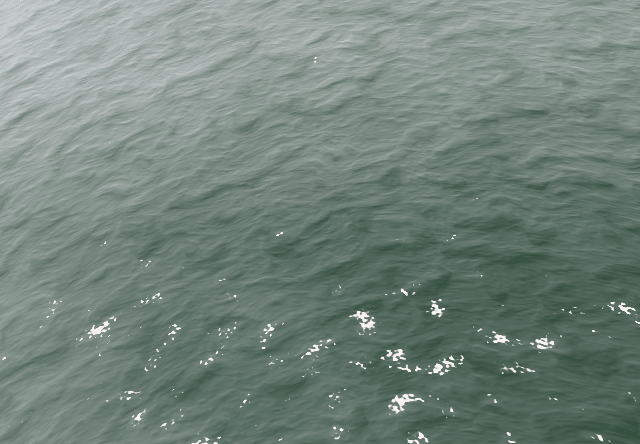
This texture is drawn by a Shadertoy shader. Its source:

```glsl
// Choppy green sea under a pale sky: curved, foreshortened wave trains are
// shaded by the slope of layered gradient noise, hazier toward the top left,
// with clusters of broken sun glints scattered over the nearer water.

const vec3 DEEP_GREEN  = vec3(0.27, 0.365, 0.31);
const vec3 SKY_GRAY    = vec3(0.73, 0.755, 0.755);
const vec3 GLINT_WHITE = vec3(0.97, 0.95, 0.94);

const vec2  WAVE_SCALE    = vec2(7.5, 16.0);    // along and across the crests
const vec2  CLUSTER_SCALE = vec2(10.0, 21.0);
const vec2  SPECK_SCALE   = vec2(75.0, 115.0);
const float CREST_TILT    = 0.75;
const float CREST_BEND    = 0.24;
const float FORESHORTEN   = 0.5;
const float WAVE_CONTRAST = 0.088;
const float FACET_CONTRAST = 0.085;
const float SWELL_CONTRAST = 0.17;
const float SLOPE_STEP    = 0.05;
const float CREST_SHARPNESS = 0.7;
const float GLINT_NEAR    = 0.31;   // thresholds: lower gives more glints
const float GLINT_FAR     = 0.66;
const int   OCTAVES       = 4;

vec2 hash2(vec2 cell) {
    vec2 k = vec2(dot(cell, vec2(127.1, 311.7)), dot(cell, vec2(269.5, 183.3)));
    return 2.0 * fract(sin(k) * 43758.5453) - 1.0;
}

float gradientNoise(vec2 p) {
    vec2 i = floor(p), f = fract(p);
    vec2 w = f * f * f * (f * (f * 6.0 - 15.0) + 10.0);
    vec2 e = vec2(1.0, 0.0);
    float a = dot(hash2(i), f);
    float b = dot(hash2(i + e.xy), f - e.xy);
    float c = dot(hash2(i + e.yx), f - e.yx);
    float d = dot(hash2(i + e.xx), f - e.xx);
    return mix(mix(a, b, w.x), mix(c, d, w.x), w.y);
}

// Coordinates that follow the bent crests and tighten with distance
vec2 seaPlane(vec2 p) {
    float across = p.y - CREST_TILT * p.x + CREST_BEND * p.x * p.x;
    return vec2(p.x + 0.35 * p.y, across) * (1.0 + FORESHORTEN * p.y);
}

// Layered waves with sharpened crests
float waveHeight(vec2 q) {
    float height = 0.0, amplitude = 1.0;
    for (int i = 0; i < OCTAVES; i++) {
        float n = gradientNoise(q);
        height += amplitude * (n - CREST_SHARPNESS * sqrt(n * n + 0.0006));
        q = q * 1.9 + vec2(17.3 + 0.3 * q.y, 9.1);
        amplitude *= 0.46;
    }
    return height;
}

// Broad reflection of the sky, strongest at the far left
float skyReflection(vec2 uv) {
    float fromRight = 1.0 - uv.x;
    return 0.04 + 0.55 * smoothstep(0.33, 1.0, uv.y) + 0.42 * fromRight * fromRight;
}

void mainImage(out vec4 fragColor, in vec2 fragCoord) {
    vec2 uv = fragCoord / iResolution.xy;
    vec2 p = fragCoord / iResolution.y;
    vec2 sea = seaPlane(p);
    float nearness = 1.0 - smoothstep(0.2, 0.68, uv.y);

    // Wave shading from the slope across the crests, plus flat bright facets
    vec2 q = sea * WAVE_SCALE;
    q += 0.5 * vec2(gradientNoise(q * 0.6 + 40.0), gradientNoise(q * 0.6 + 70.0));
    float height = waveHeight(q);
    float slope = (waveHeight(q + vec2(0.0, SLOPE_STEP)) - height) / SLOPE_STEP;
    float facet = smoothstep(-0.34, -0.2, height) - 0.5;
    float swell = gradientNoise(q * vec2(0.4, 0.35) + 11.0);
    float light = skyReflection(uv);
    light += WAVE_CONTRAST * slope * mix(1.0, 0.75, nearness);
    light += FACET_CONTRAST * facet;
    light += SWELL_CONTRAST * swell;

    // Sun glints: clusters broken into specks, with a pale sheen around them
    float cluster = gradientNoise(sea * CLUSTER_SCALE + 23.0);
    float speck = gradientNoise(sea * SPECK_SCALE + 5.0);
    light += 0.1 * nearness * smoothstep(0.1, 0.4, cluster);
    float threshold = mix(GLINT_FAR, GLINT_NEAR, nearness) + 0.12 * abs(uv.x - 0.6);
    float glint = smoothstep(threshold, threshold + 0.12, cluster + 0.6 * speck);

    vec3 color = mix(DEEP_GREEN, SKY_GRAY, clamp(light, -0.12, 1.1));
    color = mix(color, GLINT_WHITE, glint);
    fragColor = vec4(color, 1.0);
}
```
